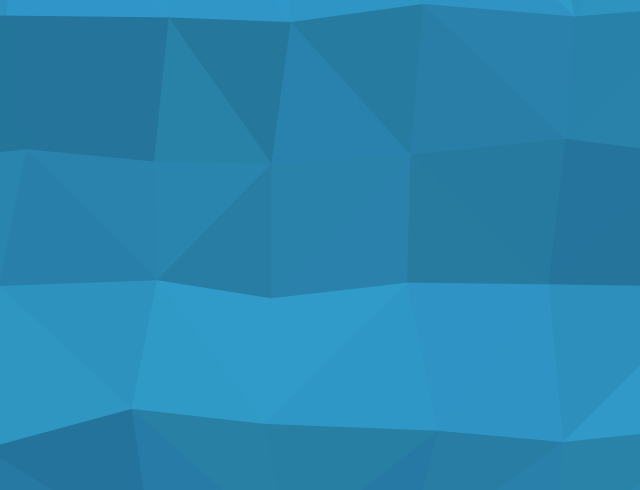
Write a WebGL 2 fragment shader that draws this background.

```glsl
#version 300 es
precision highp float;
// Low-poly backdrop: a jittered square lattice, each cell split into two flat
// facets along a random diagonal. A three-row wave of light sets the blue of
// each facet, and facets are blended by their edge coverage.

#define CELL 0.285                       // cell size, in canvas heights
#define ORIGIN vec2(0.014, -0.160)       // lattice corner, in canvas heights
#define JITTER 0.32                      // full range of vertex offset, in cells
#define WAVE_MEAN 0.46                   // mean light of the rows
#define WAVE_HEIGHT 0.42                 // light swing from row to row
#define DRIFT 0.12                       // sideways change of light per cell
#define FACET_SPREAD 0.30                // random light range of single facets
#define TINT_SPREAD 0.016                // random shift between green and blue
#define DIAGONAL_TURN 0.20               // rise of upward diagonals per column
#define DEEP_BLUE vec3(0.143, 0.458, 0.605)
#define BRIGHT_BLUE vec3(0.190, 0.602, 0.790)

uniform vec2 u_resolution;
out vec4 fragColor;

const float TAU = 6.2831853;

float hash(vec2 p) {
    return fract(sin(dot(p, vec2(127.1, 311.7))) * 43758.5453);
}

// Lattice point moved by a random offset
vec2 vertex(vec2 id) {
    vec2 offset = vec2(hash(id + 17.3), hash(id + 59.8)) - 0.5;
    return id + JITTER * offset;
}

// Signed distance to the line a-b, positive on its left
float sideDistance(vec2 p, vec2 a, vec2 b) {
    vec2 along = normalize(b - a);
    return dot(p - a, vec2(-along.y, along.x));
}

// Coverage of a counter-clockwise triangle, one pixel soft
float coverage(vec2 p, vec2 a, vec2 b, vec2 c, float pixel) {
    float inside = min(sideDistance(p, a, b),
                   min(sideDistance(p, b, c), sideDistance(p, c, a)));
    return clamp(0.5 + inside / pixel, 0.0, 1.0);
}

// Flat colour of one of the two facets in a cell
vec3 facetColor(vec2 id, float facet) {
    vec2 seed = id + vec2(0.37, 0.71) * (facet + 1.0);
    float phase = TAU * (id.y - 1.0) / 3.0;
    float light = WAVE_MEAN + WAVE_HEIGHT * cos(phase)
                - DRIFT * (id.x - 2.0) * sin(phase)
                + FACET_SPREAD * (hash(seed) - 0.5);
    float tint = TINT_SPREAD * (hash(seed + 8.6) - 0.5);
    return mix(DEEP_BLUE, BRIGHT_BLUE, clamp(light, 0.0, 1.0))
         + vec3(0.0, -tint, tint);
}

void main() {
    vec2 p = (gl_FragCoord.xy / u_resolution.y - ORIGIN) / CELL;
    float pixel = 1.0 / (u_resolution.y * CELL);
    vec2 home = floor(p);
    vec4 sum = vec4(0.0);                // weighted colour, total weight

    // Moved vertices can push neighbouring facets into this cell
    for (int y = -1; y <= 1; y++) {
        for (int x = -1; x <= 1; x++) {
            vec2 id = home + vec2(x, y);
            vec2 a = vertex(id);
            vec2 b = vertex(id + vec2(1.0, 0.0));
            vec2 c = vertex(id + vec2(1.0, 1.0));
            vec2 d = vertex(id + vec2(0.0, 1.0));

            // Split along a-c (rising) or b-d (falling)
            bool rising = hash(id + 31.4) < DIAGONAL_TURN * id.x;
            float lower = coverage(p, a, b, rising ? c : d, pixel);
            float upper = coverage(p, c, d, rising ? a : b, pixel);
            sum += lower * vec4(facetColor(id, 0.0), 1.0);
            sum += upper * vec4(facetColor(id, 1.0), 1.0);
        }
    }
    fragColor = vec4(sum.rgb / max(sum.a, 1e-4), 1.0);
}
```
